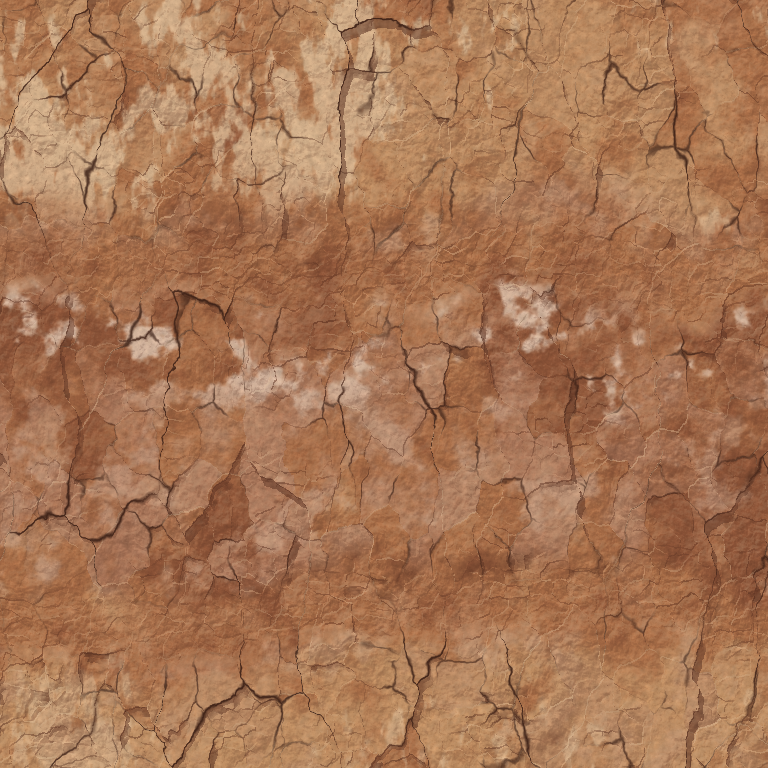
Write a Shadertoy shader that draws this texture.

```glsl
#define DEEP   vec3(0.35, 0.19, 0.13)
#define RUST   vec3(0.55, 0.33, 0.22)
#define OCHRE  vec3(0.66, 0.43, 0.28)
#define TAN    vec3(0.74, 0.55, 0.38)
#define CREAM  vec3(0.85, 0.73, 0.59)
#define MAUVE  vec3(0.67, 0.49, 0.41)
#define CRUST  vec3(0.80, 0.67, 0.58)
#define WARP   0.05
#define FRAY   0.012
#define RELIEF 1.3
#define LIGHT  vec2(-0.45, 0.89)
#define SAMPLE_STEP 0.0011

vec2 hash2(vec2 p) {
    vec3 q = fract(vec3(p.xyx) * vec3(0.1031, 0.1030, 0.0973));
    q += dot(q, q.yzx + 33.33);
    return fract((q.xx + q.yz) * q.zy);
}

float gradientNoise(vec2 p) {
    vec2 i = floor(p), f = fract(p);
    vec2 u = f * f * f * (f * (f * 6.0 - 15.0) + 10.0);
    vec2 o = vec2(0.0, 1.0);
    float a = dot(hash2(i) * 2.0 - 1.0, f);
    float b = dot(hash2(i + o.yx) * 2.0 - 1.0, f - o.yx);
    float c = dot(hash2(i + o.xy) * 2.0 - 1.0, f - o.xy);
    float d = dot(hash2(i + o.yy) * 2.0 - 1.0, f - o.yy);
    return mix(mix(a, b, u.x), mix(c, d, u.x), u.y);
}

// Layered noise: x = smooth, y = creased
vec2 layers(vec2 p) {
    vec2 sum = vec2(0.0);
    float gain = 0.6;
    for (int k = 0; k < 4; k++) {
        float n = gradientNoise(p + 50.0);
        sum += gain * vec2(n, abs(n));
        p = mat2(1.6, 1.2, -1.2, 1.6) * p + 7.3;
        gain *= 0.55;
    }
    return sum;
}

float fbm(vec2 p) { return layers(p).x; }

// Broken rock cells: x = tilted face height, y = distance to edge, z = random tint
vec3 facets(vec2 p) {
    vec2 cell = floor(p), nearest = vec2(0.0), offset = vec2(0.0);
    float d1 = 9.0, d2 = 9.0;
    for (int y = -1; y <= 1; y++)
    for (int x = -1; x <= 1; x++) {
        vec2 id = cell + vec2(x, y);
        vec2 r = p - id - 0.1 - 0.8 * hash2(id + 90.0);
        vec2 a = abs(r);
        float d = max(a.x, a.y) + 0.3 * min(a.x, a.y);
        if (d < d1) { d2 = d1; d1 = d; nearest = id; offset = r; }
        else d2 = min(d2, d);
    }
    vec2 tilt = hash2(nearest + 31.0) - 0.5;
    vec2 tint = hash2(nearest + 63.0);
    return vec3(tint.x + 1.8 * dot(tilt, offset), d2 - d1, tint.y);
}

// Crumbling ledges between the solid strata
float rubble(float y) {
    float upper = smoothstep(0.58, 0.63, y) * (1.0 - smoothstep(0.67, 0.74, y));
    float lower = smoothstep(0.15, 0.19, y) * (1.0 - smoothstep(0.23, 0.28, y));
    return max(upper, lower);
}

float strataHeight(vec2 p) {
    return p.y + 0.1 * gradientNoise(p * vec2(5.0, 3.0) + 20.0) + 0.03 * gradientNoise(p * 17.0);
}

// Height of the cliff face; also returns the cells and the loose share
float cliff(vec2 p, out vec3 slab, out vec3 block, out float loose) {
    vec2 w = p + WARP * vec2(fbm(p * 6.0), fbm(p * 6.0 + 17.0));
    w += FRAY * vec2(fbm(p * 34.0 + 5.0), fbm(p * 34.0 + 27.0));
    loose = rubble(strataHeight(p));
    slab = facets(w * vec2(9.0, 3.2));
    block = facets(w * vec2(19.0, 13.0) + 5.0);
    vec3 chip = facets(w * vec2(42.0, 50.0) + 11.0);
    float broken = smoothstep(-0.15, 0.25, gradientNoise(p * 6.0 + 3.0));
    float chipped = smoothstep(-0.05, 0.3, gradientNoise(p * 10.0 + 40.0));
    float h = 0.015 * slab.x * (1.0 - 0.8 * loose);
    h += 0.013 * block.x * mix(0.2, 1.0, broken) * (1.0 - 0.65 * loose);
    h += 0.005 * chip.x * max(chipped, 0.5 * loose);
    h += mix(0.010, 0.018, broken) * layers(w * vec2(16.0, 13.0) + 9.0).y;
    vec2 grain = layers(p * 58.0);
    return h + 0.0024 * grain.x + mix(0.0022, 0.006, max(loose, 0.5 * broken)) * grain.y;
}

void mainImage(out vec4 fragColor, in vec2 fragCoord) {
    vec2 p = fragCoord / iResolution.xy;
    vec3 slab, block;
    float loose;

    // Slope towards the light, and shadows cast by overhangs
    float lit = cliff(p - LIGHT * SAMPLE_STEP, slab, block, loose);
    lit -= cliff(p + LIGHT * SAMPLE_STEP, slab, block, loose);
    float slope = RELIEF * lit / (2.0 * SAMPLE_STEP);
    float shade = slope / (1.0 + abs(slope));
    float overhang = max(cliff(p + LIGHT * 0.006, slab, block, loose) - 0.003,
                         cliff(p + LIGHT * 0.014, slab, block, loose) - 0.006);
    float shadow = smoothstep(0.0, 0.007, overhang - cliff(p, slab, block, loose));

    // Strata
    float y = strataHeight(p);
    float top = smoothstep(0.68, 0.78, y);
    float base = 1.0 - smoothstep(0.10, 0.21, y);
    float middle = (1.0 - top) * (1.0 - base) * (1.0 - loose);

    // Earth tones
    float stain = fbm(p * vec2(5.0, 4.0) + 2.0);
    float mottle = fbm(p * 24.0 + 8.0);
    float tone = 0.47 + 1.05 * stain + 0.5 * mottle + 0.16 * top + 0.4 * base - 0.08 * middle;
    tone += (0.3 * (slab.z - 0.5) + 0.3 * (block.z - 0.5)) * (1.0 - loose);
    vec3 color = mix(RUST, OCHRE, smoothstep(0.1, 0.48, tone));
    color = mix(color, TAN, smoothstep(0.48, 0.88, tone));
    color = mix(color, RUST * 0.88, 0.7 * smoothstep(0.1, -0.35, tone));

    // Dusty mauve faces, pale crusts and streaked weathering
    float dusty = smoothstep(0.4, 0.9, 0.7 * block.z + 0.15 + stain + 0.7 * mottle);
    color = mix(color, MAUVE, dusty * (0.1 + 0.45 * middle + 0.15 * base));
    float rim = smoothstep(0.44, 0.52, y) * (1.0 - smoothstep(0.57, 0.63, y));
    float crust = smoothstep(0.0, 0.2, fbm(p * 9.0 + 70.0) + 0.7 * mottle - 0.06);
    color = mix(color, CRUST, crust * (0.75 * rim + 0.25 * middle + 0.1));
    float streak = fbm(p * vec2(34.0, 17.0) + 33.0) + 1.1 * gradientNoise(p * vec2(5.0, 3.0) + 61.0);
    color = mix(color, CREAM, smoothstep(0.1, 0.3, streak) * (0.75 * top + 0.5 * base));

    // Light and shadow on the relief
    color = mix(color, DEEP, 0.62 * max(-shade, 0.0));
    color = mix(color, CREAM, 0.42 * max(shade, 0.0));
    color = mix(color, DEEP, 0.5 * shadow);
    color *= 1.0 + 0.22 * fbm(p * 100.0 + 4.0);

    // Broken cracks and deep clefts of varying width
    float gape = smoothstep(-0.05, 0.35, gradientNoise(p * 13.0 + 80.0) + 0.5 * mottle);
    float cleft = 1.0 - smoothstep(0.0, 0.012 + 0.05 * gape, slab.y);
    cleft *= smoothstep(-0.1, 0.15, gradientNoise(p * vec2(7.0, 4.0) + 14.0));
    float crack = (1.0 - smoothstep(0.0, 0.02 + 0.07 * gape, block.y)) * gape;
    float dark = max(cleft, 0.8 * crack) * (1.0 - 0.7 * loose);
    color = mix(color, DEEP * 0.65, 0.85 * dark);
    fragColor = vec4(clamp(color, 0.0, 1.0), 1.0);
}
```
